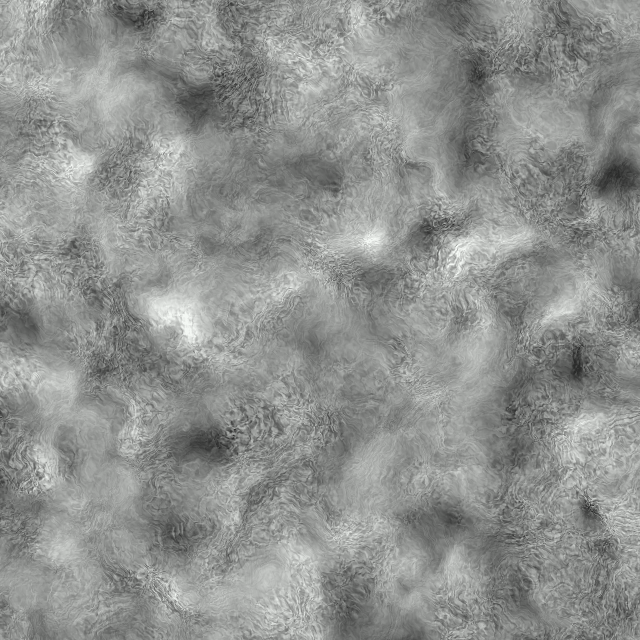
Write a WebGL 1 fragment shader that draws this texture.

```glsl
precision highp float;
// Weathered grey stone: mottled clouds, soft light and dark spots, speckled grain and faint veins.
uniform vec2 u_resolution;

float hash(vec2 p) {
  vec3 q = fract(p.xyx * 0.1031);
  q += dot(q, q.yzx + 33.33);
  return fract((q.x + q.y) * q.z);
}

// Signed value noise, -1 to 1
float noise(vec2 p) {
  vec2 cell = floor(p), f = fract(p);
  f = f * f * (3.0 - 2.0 * f);
  float low = mix(hash(cell), hash(cell + vec2(1.0, 0.0)), f.x);
  float high = mix(hash(cell + vec2(0.0, 1.0)), hash(cell + 1.0), f.x);
  return 2.0 * mix(low, high, f.y) - 1.0;
}

float fbm(vec2 p) {
  float sum = 0.0, amplitude = 0.5;
  for (int i = 0; i < 6; i++) {
    sum += amplitude * noise(p);
    p = mat2(1.6, 1.2, -1.2, 1.6) * p + 17.3;
    amplitude *= 0.5;
  }
  return sum;
}

// Scattered soft spots, mostly faint, some strongly light or dark
float spots(vec2 p) {
  vec2 cell = floor(p);
  float sum = 0.0;
  for (int y = -1; y <= 1; y++) {
    for (int x = -1; x <= 1; x++) {
      vec2 id = cell + vec2(float(x), float(y));
      vec2 center = id + vec2(hash(id + 41.0), hash(id + 83.0));
      float radius = mix(0.25, 0.55, hash(id + 127.0));
      float strength = 2.0 * hash(id + 211.0) - 1.0;
      vec2 d = (p - center) / radius;
      sum += strength * strength * strength * exp(-dot(d, d));
    }
  }
  return sum;
}

void main() {
  vec2 uv = gl_FragCoord.xy / min(u_resolution.x, u_resolution.y) + 3.0;

  // Warp field that gently folds the layers
  vec2 warp = vec2(fbm(uv * 9.0), fbm(uv * 9.0 + 53.0));
  float cloud = fbm(uv * 11.0 + 0.5 * warp + 91.0);
  float swirl = fbm(uv * 14.0 + 2.0 * warp + 137.0);

  // Speckled grain, strong in patches and weak between them
  float patches = smoothstep(-0.4, 0.35, fbm(uv * 12.0 + warp.yx + 173.0));
  float grain = noise(uv * 340.0 + 24.0 * warp);
  grain += 0.6 * noise(uv * 210.0 - 30.0 * warp.yx + 29.0);

  // Ragged spots and thin light veins
  float spot = spots(uv * 14.0 + 0.7 * warp + 0.12 * grain * patches);
  float vein = 1.0 - smoothstep(0.0, 0.05, abs(swirl - 0.08));

  float tone = 0.562 + 0.25 * cloud + 0.16 * swirl + 0.3 * spot;
  tone += grain * mix(0.04, 0.145, patches) + 0.035 * vein;
  tone = clamp(tone, 0.17, 0.96);
  gl_FragColor = vec4(tone * vec3(0.997, 1.012, 0.997), 1.0);
}
```
